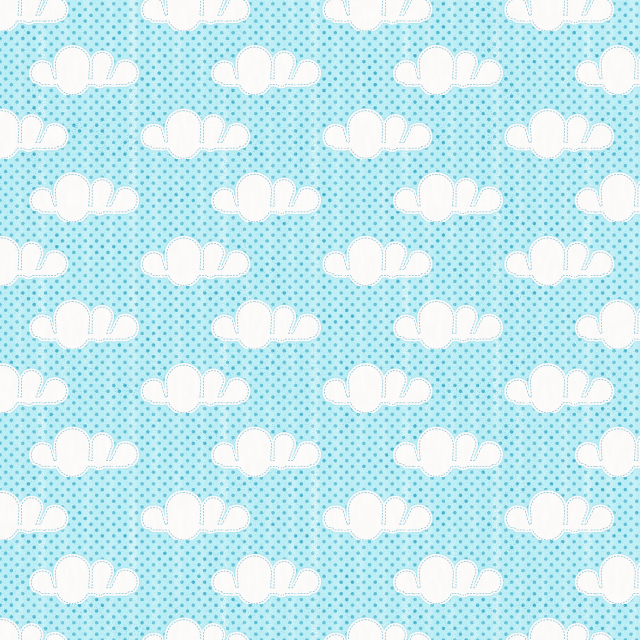
Give the GLSL for this pattern, as a WebGL 1 fragment shader.

```glsl
precision highp float;
// Staggered rows of stitched white clouds over worn blue polka dots and pale streaks.

uniform vec2 u_resolution;

#define CANVAS 768.0                    // design units across the canvas
#define REPEAT vec2(218.3, 152.7)       // one repeat holds two cloud rows
#define FIRST_CLOUD vec2(35.0, 664.0)   // lower left corner of one cloud
#define ROW_SHIFT 133.5                 // sideways shift of every other row
#define DOTS vec2(16.0, 11.0)           // dot cells per repeat
#define DOT_RADIUS 2.1
#define STREAKS 8.0                     // pale streaks per repeat
#define HEM 2.5                         // white margin outside the stitches
#define STITCH 3.7                      // length of one stitch and its gap
#define PAPER vec3(0.985, 0.982, 0.974)
#define SKY vec3(0.735, 0.932, 0.962)
#define DOT_BLUE vec3(0.38, 0.745, 0.83)

vec2 randomGradient(vec2 cell) {
  float a = 6.28318 * fract(sin(dot(cell, vec2(127.1, 311.7))) * 43758.5);
  return vec2(cos(a), sin(a));
}

float gradientNoise(vec2 p) {
  vec2 i = floor(p), f = fract(p);
  vec2 w = f * f * f * (f * (f * 6.0 - 15.0) + 10.0);
  vec2 e = vec2(1.0, 0.0);
  float low = mix(dot(randomGradient(i), f),
                  dot(randomGradient(i + e), f - e), w.x);
  float high = mix(dot(randomGradient(i + e.yx), f - e.yx),
                   dot(randomGradient(i + 1.0), f - 1.0), w.x);
  return mix(low, high, w.y);
}

// Tapered lobe from a to b: x is distance, y is length along its outline.
vec2 lobe(vec2 p, vec2 a, vec2 b, float ra, float rb) {
  vec2 axis = b - a;
  float len = length(axis);
  vec2 dir = axis / len;
  float h = clamp(dot(p - a, dir) / len, 0.0, 1.0);
  vec2 q = p - a - axis * h;
  float angle = atan(abs(q.x * dir.y - q.y * dir.x), dot(q, dir));
  return vec2(length(q) - mix(ra, rb, h), angle * rb - h * len);
}

vec2 nearer(vec2 a, vec2 b) {
  return a.x < b.x ? a : b;
}

// Stitch line of the cloud, in the same form as a lobe.
vec2 cloud(vec2 p) {
  vec2 c = lobe(p, vec2(26.0, 7.0), vec2(16.0, 16.0), 5.0, 13.5);
  c = nearer(c, lobe(p, vec2(52.0, 10.0), vec2(52.0, 27.0), 19.5, 20.5));
  c = nearer(c, lobe(p, vec2(84.0, 9.0), vec2(87.5, 29.0), 8.5, 12.0));
  c = nearer(c, lobe(p, vec2(102.0, 7.0), vec2(115.5, 16.5), 5.0, 14.0));
  return nearer(c, lobe(p, vec2(16.0, 6.0), vec2(116.0, 6.0), 3.5, 3.5));
}

float coverage(float d, float pixel) {
  return clamp(0.5 - d / pixel, 0.0, 1.0);
}

vec3 background(vec2 p, float pixel) {
  float grain = gradientNoise(p * 0.57);
  float fine = gradientNoise(p * 0.83 + 71.0);
  float patches = gradientNoise(p * 0.035 + 19.0);
  vec3 color = SKY + vec3(0.10, 0.025, 0.015) * grain;

  // Pale, speckled streaks; every fourth one is strong
  float s = (p.x - FIRST_CLOUD.x) / REPEAT.x * STREAKS - 0.56;
  float index = floor(s + 0.5);
  float strength = mod(index, 4.0) < 0.5 ? 0.72 : 0.38;
  float across = abs(s - index);
  float streak = 1.0 - smoothstep(0.12, 0.22, across + 0.08 * grain);
  float broken = smoothstep(-0.35, 0.25, gradientNoise(vec2(index * 7.3, p.y * 0.018)));
  float speckle = smoothstep(-0.35, 0.3, fine);
  color = mix(color, vec3(0.94, 0.98, 0.98), streak * strength * mix(0.4, 1.0, broken) * speckle);

  // Staggered dots, darker and rougher in worn patches
  vec2 cellSize = REPEAT / DOTS;
  vec2 g = p / cellSize;
  vec2 even = (fract(g) - 0.5) * cellSize;
  vec2 odd = (fract(g + 0.5) - 0.5) * cellSize;
  float dotDistance = min(length(even), length(odd)) - DOT_RADIUS;
  float ink = coverage(dotDistance + 0.5 * fine, pixel);
  float worn = smoothstep(0.0, 0.4, patches);
  vec3 inkColor = DOT_BLUE - vec3(0.18, 0.10, 0.06) * worn * (0.7 + fine);
  color = mix(color, inkColor, ink * (0.92 - 0.3 * streak * strength));

  // Scattered blue specks
  float specks = smoothstep(0.28, 0.5, fine) * (0.16 + 0.3 * worn);
  return mix(color, vec3(0.38, 0.76, 0.84), specks);
}

void main() {
  vec2 p = gl_FragCoord.xy / u_resolution * CANVAS;
  float pixel = CANVAS / min(u_resolution.x, u_resolution.y);
  vec3 color = background(p, pixel);

  // Repeat the cloud, shifting alternate rows
  float rowHeight = 0.5 * REPEAT.y;
  vec2 q = p - FIRST_CLOUD;
  float row = floor((q.y + 10.0) / rowHeight);
  q.y -= row * rowHeight;
  q.x = mod(q.x - ROW_SHIFT * mod(row, 2.0) + 40.0, REPEAT.x) - 40.0;
  vec2 outline = cloud(q);

  // Soft rim, paper and dashed stitches
  float rim = 1.0 - smoothstep(HEM, HEM + 2.5, outline.x);
  color = mix(color, vec3(0.64, 0.87, 0.92), 0.45 * rim);
  float crease = gradientNoise(p * vec2(0.16, 0.05)) + gradientNoise(p * 0.5);
  vec3 paper = PAPER + 0.012 * crease;
  color = mix(color, paper, coverage(outline.x - HEM, pixel));
  float dash = abs(fract(outline.y / STITCH) - 0.5) * STITCH - 0.31 * STITCH;
  float thread = coverage(abs(outline.x) - 0.5, pixel) * coverage(dash, pixel);
  color = mix(color, vec3(0.47, 0.73, 0.83), 0.8 * thread);

  gl_FragColor = vec4(clamp(color, 0.0, 1.0), 1.0);
}
```
